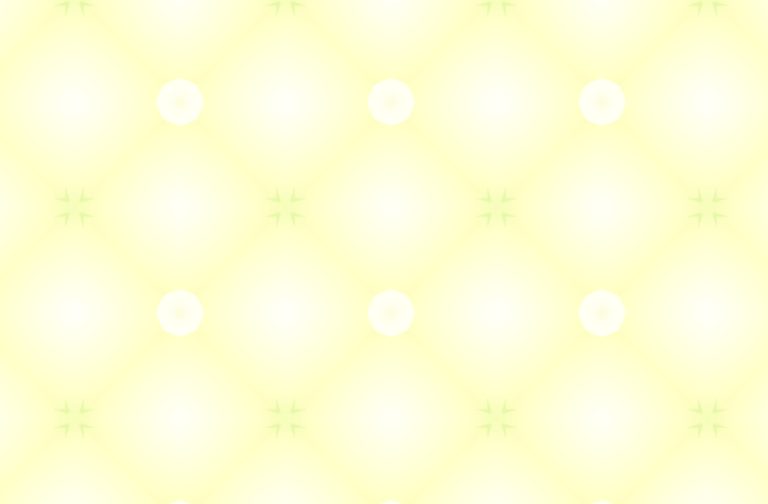
Reproduce this pattern procedurally as a Shadertoy shader.

```glsl
// Distance to a segment, less a half width that tapers to nothing at b
float taperedStroke(vec2 p, vec2 a, vec2 b, float halfWidth) {
    vec2 ab = b - a;
    float t = clamp(dot(p - a, ab) / dot(ab, ab), 0.0, 1.0);
    return length(p - a - ab * t) - halfWidth * (1.0 - t);
}

// Pale glow in each diamond, fading to yellow along the diagonal seams
vec3 quilt(vec2 q) {
    vec2 a = abs(q);
    bool side = a.x > a.y;
    vec2 e = side ? vec2(0.5 - a.x, a.y) : vec2(a.x, 0.5 - a.y);
    float r = mix(sqrt(dot(e, e) + 0.0008), 0.75 * (e.x + e.y), 0.35);
    float blue = max((side ? 0.985 : 0.975) - 0.54 * r, 0.745);
    float seam = smoothstep(0.80, 0.745, blue);
    return vec3(vec2(1.0 - 0.008 * seam), blue);
}

// Rounded octagonal button with a faint yellow heart
vec3 addButton(vec3 color, vec2 q, float px) {
    vec2 a = abs(q);
    float octagon = max(dot(a, vec2(0.924, 0.383)), dot(a, vec2(0.383, 0.924)));
    float d = mix(length(q), octagon, 0.6) - 0.107;
    float heart = exp(-dot(q, q) / 0.0011);
    vec3 button = mix(vec3(1.0, 1.0, 0.95), vec3(0.99, 0.99, 0.87), heart);
    return mix(color, button, smoothstep(0.004 + px, -0.004 - px, d));
}

// Four green chevrons pointing at the cross centre, over a soft green halo
vec3 addCross(vec3 color, vec2 q, float px) {
    vec2 c = 0.5 - abs(q);
    vec2 folded = vec2(max(c.x, c.y), min(c.x, c.y));
    float d = taperedStroke(folded, vec2(0.034), vec2(0.092, 0.043), 0.010);
    float halo = exp(-dot(c, c) / 0.005);
    color = mix(color, vec3(0.94, 0.99, 0.72), 0.5 * halo);
    return mix(color, vec3(0.87, 0.96, 0.62), 0.65 * smoothstep(0.005 + px, -0.005 - px, d));
}

void mainImage(out vec4 fragColor, in vec2 fragCoord) {
    float period = 0.4187;
    float px = 0.5 / (iResolution.y * period);

    // Cell coordinates, centred on a button
    vec2 p = fragCoord / iResolution.y / period - vec2(0.853, 1.905);
    vec2 q = fract(p + 0.5) - 0.5;

    vec3 color = quilt(q);
    color = addCross(color, q, px);
    color = addButton(color, q, px);
    fragColor = vec4(color, 1.0);
}
```
